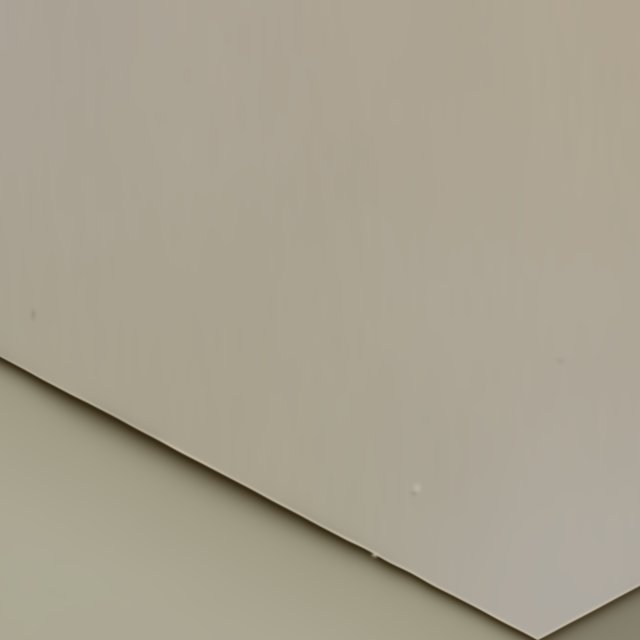
Write a Shadertoy shader that draws this texture.

```glsl
const vec2 CORNER = vec2(0.840, 0.000);
const float LEFT_SLOPE = -0.527;
const float RIGHT_SLOPE = 0.530;
const float EDGE_WOBBLE = 0.0016;
const float EDGE_SOFTNESS = 0.0018;
const float RIM_WIDTH = 0.0026;
const float GRAIN = 0.010;
const float MOTTLE = 0.012;

const vec3 SHEET_TOP_LEFT = vec3(0.665, 0.635, 0.585);
const vec3 SHEET_TOP_RIGHT = vec3(0.685, 0.645, 0.570);
const vec3 SHEET_LOW_LEFT = vec3(0.655, 0.630, 0.550);
const vec3 SHEET_LOW_RIGHT = vec3(0.680, 0.655, 0.605);
const vec3 CORNER_SHEEN = vec3(0.685, 0.665, 0.635);
const vec3 TABLE_NEAR = vec3(0.670, 0.655, 0.580);
const vec3 TABLE_FAR = vec3(0.635, 0.620, 0.530);
const vec3 TABLE_RIGHT = vec3(0.530, 0.510, 0.440);
const vec3 SHADOW = vec3(0.190, 0.150, 0.065);
const vec3 RIM = vec3(0.770, 0.730, 0.650);

float hash(vec2 p) {
    p = fract(p * vec2(0.1031, 0.1137));
    p += dot(p, p.yx + 33.33);
    return fract((p.x + p.y) * p.x * 7.31);
}

float noise(vec2 p) {
    vec2 cell = floor(p);
    vec2 f = fract(p);
    f = f * f * (3.0 - 2.0 * f);
    float low = mix(hash(cell), hash(cell + vec2(1, 0)), f.x);
    float high = mix(hash(cell + vec2(0, 1)), hash(cell + vec2(1, 1)), f.x);
    return mix(low, high, f.y);
}

float fbm(vec2 p) {
    float sum = 0.0, amp = 0.5;
    for (int i = 0; i < 4; i++) {
        sum += amp * noise(p);
        p = p * 2.03 + 11.7;
        amp *= 0.5;
    }
    return sum;
}

// Signed height above a sloped line through the corner
float lineDistance(vec2 p, float slope) {
    return (p.y - CORNER.y - slope * (p.x - CORNER.x)) / sqrt(1.0 + slope * slope);
}

float spot(vec2 p, vec2 center, vec2 radius) {
    vec2 q = (p - center) / radius;
    return exp(-dot(q, q));
}

vec3 sheetColor(vec2 p, float d) {
    vec3 top = mix(SHEET_TOP_LEFT, SHEET_TOP_RIGHT, p.x);
    vec3 low = mix(SHEET_LOW_LEFT, SHEET_LOW_RIGHT, smoothstep(0.25, 1.0, p.x));
    vec3 color = mix(low, top, smoothstep(0.15, 1.0, p.y));
    color = mix(color, CORNER_SHEEN, 0.8 * spot(p, vec2(0.90, 0.04), vec2(0.24, 0.19)));

    // Cloudy tone and fine upright grain
    color += MOTTLE * (fbm(p * vec2(7.0, 4.0)) - 0.47);
    color += GRAIN * (noise(p * vec2(85.0, 17.0)) - 0.5) * noise(p * 9.0 + 4.0);

    // Worn tone along the border
    float wear = smoothstep(0.45, 0.8, noise(vec2(p.x * 10.0, 2.5)));
    color -= 0.055 * wear * exp(-max(d, 0.0) / 0.009);

    // Small blemishes
    color += 0.065 * spot(p, vec2(0.652, 0.237), vec2(0.006, 0.007));
    color -= 0.045 * spot(p, vec2(0.647, 0.229), vec2(0.006, 0.004));
    color -= 0.055 * spot(p, vec2(0.052, 0.508), vec2(0.004, 0.008));
    color -= 0.030 * spot(p, vec2(0.876, 0.436), vec2(0.007, 0.005));
    return color;
}

vec3 tableColor(vec2 p, float dLeft, float dRight) {
    bool leftSide = p.x < CORNER.x;
    float depth = max(leftSide ? -dLeft : -dRight, 0.0);
    vec3 color = mix(TABLE_FAR, TABLE_NEAR, smoothstep(0.02, 0.25, depth));
    color = leftSide ? color : TABLE_RIGHT;
    color += MOTTLE * (fbm(p * vec2(6.0, 9.0) + 20.0) - 0.47);

    // Contact shadow narrows toward the corner and the far left
    float width = mix(0.014, 0.021, smoothstep(0.0, 0.16, p.x));
    width = mix(width, 0.012, smoothstep(0.30, 0.75, p.x));
    float shade = exp(-pow(depth / width, 1.35));
    float haze = 0.14 * exp(-depth / 0.035);
    return mix(color, SHADOW, clamp(shade * (leftSide ? 0.95 : 0.75) + haze, 0.0, 1.0));
}

void mainImage(out vec4 fragColor, in vec2 fragCoord) {
    vec2 p = fragCoord / iResolution.xy;
    float wobble = EDGE_WOBBLE * (noise(vec2(p.x * 28.0, 7.0)) - 0.5);
    float dLeft = lineDistance(p, LEFT_SLOPE) + wobble;
    float dRight = lineDistance(p, RIGHT_SLOPE) + 0.5 * wobble;
    float d = min(dLeft, dRight);
    float soft = max(EDGE_SOFTNESS, 0.7 / iResolution.y);

    vec3 color = mix(tableColor(p, dLeft, dRight), sheetColor(p, d),
                     smoothstep(-soft, soft, d));

    // Bright cut edge with a small burr
    float rim = exp(-pow((d - 0.0015) / RIM_WIDTH, 2.0));
    float strength = mix(0.35, 0.75, smoothstep(0.05, 0.35, p.x));
    strength *= 0.7 + 0.5 * noise(vec2(p.x * 22.0, 1.0));
    color = mix(color, RIM, rim * strength);
    color = mix(color, RIM, 0.8 * spot(p, vec2(0.586, 0.133), vec2(0.005, 0.004)));

    fragColor = vec4(clamp(color, 0.0, 1.0), 1.0);
}
```
